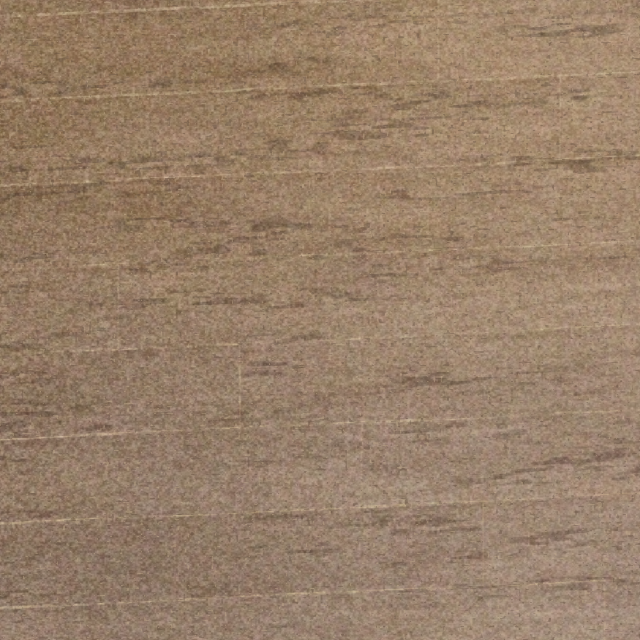
This texture is drawn by a three.js fragment shader. Its source:

```glsl
// Worn brown plank floor: slightly tilted boards with pale broken seams,
// stepped butt joints, long wood grain streaks and a soft speckled grain.
// Layers of stretched value noise shift one base brown that varies in hue.
varying vec2 vUv;

const float TILT = 0.047;         // rise of the boards across the canvas
const float BOARD_HEIGHT = 0.132;
const float BOARD_LENGTH = 1.07;
const float FIRST_SEAM = 0.841;
const vec3 WARM_BROWN = vec3(0.615, 0.508, 0.400);
const vec3 ROSY_BROWN = vec3(0.598, 0.508, 0.436);
const vec3 PALE_SEAM = vec3(0.76, 0.67, 0.55);
const vec3 DARK_PORE = vec3(0.38, 0.30, 0.24);

float hash(vec2 p) {
  vec3 q = fract(vec3(p.xyx) * 0.1031);
  q += dot(q, q.yzx + 33.33);
  return fract((q.x + q.y) * q.z);
}

float noise(vec2 p) {
  vec2 cell = floor(p);
  vec2 f = fract(p);
  f = f * f * (3.0 - 2.0 * f);
  float low = mix(hash(cell), hash(cell + vec2(1.0, 0.0)), f.x);
  float high = mix(hash(cell + vec2(0.0, 1.0)), hash(cell + vec2(1.0)), f.x);
  return mix(low, high, f.y);
}

// Noise centred on zero, from -1 to 1
float signedNoise(vec2 p) {
  return noise(p) * 2.0 - 1.0;
}

float fbm(vec2 p) {
  float sum = 0.0;
  float weight = 0.55;
  for (int i = 0; i < 4; i++) {
    sum += weight * signedNoise(p);
    p = p * 2.07 + 17.3;
    weight *= 0.5;
  }
  return sum;
}

// Soft line of the given half width around distance zero
float line(float dist, float halfWidth) {
  return 1.0 - smoothstep(halfWidth * 0.3, halfWidth * 1.4, abs(dist));
}

// Brightness of the wood figure: wide bands, then finer fibres
float woodFigure(vec2 p, float seed) {
  vec2 q = p + vec2(seed * 9.0, seed * 3.0);
  q.y += 0.006 * signedNoise(q * vec2(3.0, 8.0));
  return 0.034 * fbm(q * vec2(2.2, 24.0))
       + 0.018 * signedNoise(q * vec2(6.0, 95.0))
       + 0.013 * signedNoise(q * vec2(20.0, 170.0));
}

// Short dark fibres gathered in a few strips
float darkFibres(vec2 p) {
  float strip = smoothstep(0.55, 0.85, noise(p * vec2(4.5, 42.0) + 61.0));
  float fibre = smoothstep(0.48, 0.82, noise(p * vec2(32.0, 190.0) + 7.0));
  return strip * fibre;
}

// Speckle of brightness at the scale of single grains
float speckle(vec2 p) {
  return 0.062 * signedNoise(p * vec2(235.0, 290.0))
       + 0.040 * signedNoise(p * vec2(420.0, 460.0) + 31.0)
       + 0.022 * signedNoise(p * vec2(110.0, 150.0) + 77.0);
}

// Small drift between green-yellow and rosy-violet
vec3 hueDrift(vec2 p) {
  float rosy = signedNoise(p * 62.0 + 5.0) + 0.7 * signedNoise(p * 150.0 + 19.0);
  float blue = signedNoise(p * 95.0 + 43.0) + 0.6 * fbm(p * 9.0 + 3.0);
  return rosy * vec3(0.009, -0.007, 0.005) + blue * vec3(-0.003, 0.0, 0.017);
}

void main() {
  vec2 uv = vUv;
  vec2 along = vec2(uv.x, uv.y - TILT * uv.x);

  // Board layout, rows counted downwards
  float wobble = 0.0012 * signedNoise(vec2(uv.x * 9.0, 2.0));
  float rowCoord = (FIRST_SEAM - along.y + wobble) / BOARD_HEIGHT;
  float row = floor(rowCoord) + 2.0;
  float belowSeam = (rowCoord - floor(rowCoord + 0.5)) * BOARD_HEIGHT;
  float jointX = mod(0.19 * row - 0.575, BOARD_LENGTH);
  float board = row * 2.0 + step(jointX, uv.x);
  float boardSeed = hash(vec2(board, 4.0));

  // Base colour with the slow fall of light
  float rosyShare = 1.0 - smoothstep(0.1, 0.95, uv.y + 0.15 * fbm(uv * 3.0));
  vec3 color = mix(WARM_BROWN, ROSY_BROWN, rosyShare);
  color += mix(-0.036, 0.026, smoothstep(0.0, 0.85, uv.x));
  color += 0.020 * (boardSeed - 0.5) + 0.014 * fbm(uv * 4.0 + 8.0);

  // Wood figure and fibres
  color += woodFigure(along, boardSeed);
  color = mix(color, DARK_PORE, 0.45 * darkFibres(along));

  // Seams: shadow under a pale, broken edge
  float shadow = smoothstep(0.0, 0.004, belowSeam) * (1.0 - smoothstep(0.004, 0.022, belowSeam));
  color -= 0.034 * shadow * noise(vec2(uv.x * 5.0, row * 7.0));
  float wear = smoothstep(0.25, 0.75, noise(vec2(uv.x * 13.0, row * 5.0 + 2.0)));
  float chips = smoothstep(0.2, 0.75, noise(uv * vec2(95.0, 230.0)));
  color = mix(color, PALE_SEAM, line(belowSeam, 0.0026) * (0.12 + 0.62 * wear * chips));
  float jointWear = 0.10 + 0.28 * noise(vec2(row * 3.0, uv.y * 90.0));
  color = mix(color, PALE_SEAM, line(uv.x - jointX, 0.0018) * jointWear);

  // Grain, stronger in the dim left part, with scattered pores and glints
  color += speckle(uv) * mix(1.1, 0.85, uv.x) + hueDrift(uv);
  float pores = smoothstep(0.80, 0.95, noise(uv * vec2(170.0, 240.0) + 91.0));
  float glints = smoothstep(0.84, 0.97, noise(uv * vec2(190.0, 260.0) + 23.0));
  color = mix(color, DARK_PORE, 0.38 * pores);
  color = mix(color, PALE_SEAM, 0.45 * glints);

  gl_FragColor = vec4(color, 1.0);
}
```
